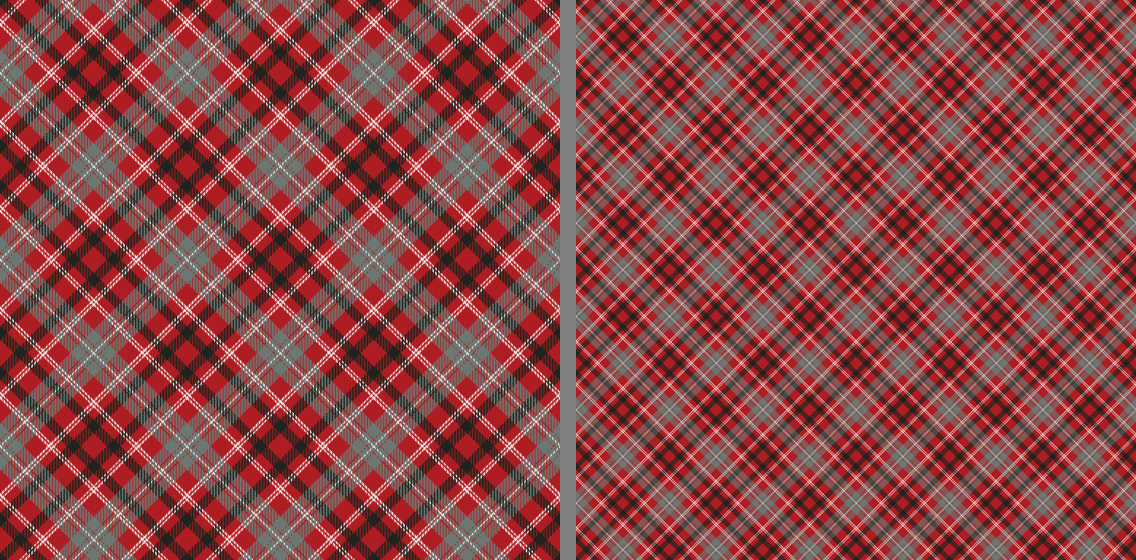
Left: one tile. Right: repeated 2 by 2.
Reproduce this pattern procedurally as a WebGL 2 fragment shader.

```glsl
#version 300 es
precision highp float;
// Diagonal tartan: one mirrored stripe sequence runs along both diagonals.
// A 2/2 twill decides which thread lies on top at each crossing, and a
// small grid of samples per pixel smooths stripes and threads alike.

#define REPEATS 3.0                  // whole repeats across and down
#define SETT 256.0                   // stripe units in one repeat
#define THREADS 128.0                // threads in one repeat, multiple of 4
#define CENTER vec2(0.502, 0.109)    // grey crossing within a repeat
#define RED_COVER 0.70               // how fully red threads hide the others
#define SAMPLES 4                    // samples per pixel side
#define RED vec3(0.68, 0.115, 0.135)
#define GREY vec3(0.43, 0.47, 0.45)
#define BLACK vec3(0.125, 0.135, 0.115)
#define WHITE vec3(0.96, 0.93, 0.91)

out vec4 fragColor;
uniform vec2 u_resolution;

// True where t lies in the stripe from a to b.
bool within(float t, float a, float b) {
  return t >= a && t < b;
}

// Thread colour and cover at position s, in repeats from the grey center.
vec4 threadColor(float s) {
  float t = abs(fract(s + 0.5) - 0.5) * SETT;
  // Fine center line and the double white line
  if (t < 1.4 || within(t, 64.5, 68.5) || within(t, 71.5, 74.5)) {
    return vec4(WHITE, 1.0);
  }
  // Grey band, split by a thin red line
  if (t < 8.0 || within(t, 10.5, 32.0)) return vec4(GREY, 1.0);
  // Black band
  if (within(t, 91.0, 110.0)) return vec4(BLACK, 1.0);
  return vec4(RED, RED_COVER);
}

// Woven cloth at p, where the canvas spans 0 to 1.
vec3 cloth(vec2 p) {
  vec2 q = p * REPEATS - CENTER;
  vec2 diagonal = vec2(q.x + q.y, q.x - q.y);
  vec4 warp = threadColor(diagonal.x);
  vec4 weft = threadColor(diagonal.y);

  // Twill: two threads over, two under, shifted by one on each row
  vec2 thread = floor(diagonal * THREADS);
  bool warpOnTop = mod(thread.x + thread.y, 4.0) < 2.0;
  vec4 top = warpOnTop ? warp : weft;
  vec4 under = warpOnTop ? weft : warp;
  float shade = warpOnTop ? 1.02 : 0.98;
  return mix(under.rgb, top.rgb, top.a) * shade;
}

void main() {
  vec3 sum = vec3(0.0);
  for (int y = 0; y < SAMPLES; y++) {
    for (int x = 0; x < SAMPLES; x++) {
      vec2 offset = (vec2(x, y) + 0.5) / float(SAMPLES) - 0.5;
      sum += cloth((gl_FragCoord.xy + offset) / u_resolution);
    }
  }
  fragColor = vec4(sum / float(SAMPLES * SAMPLES), 1.0);
}
```
